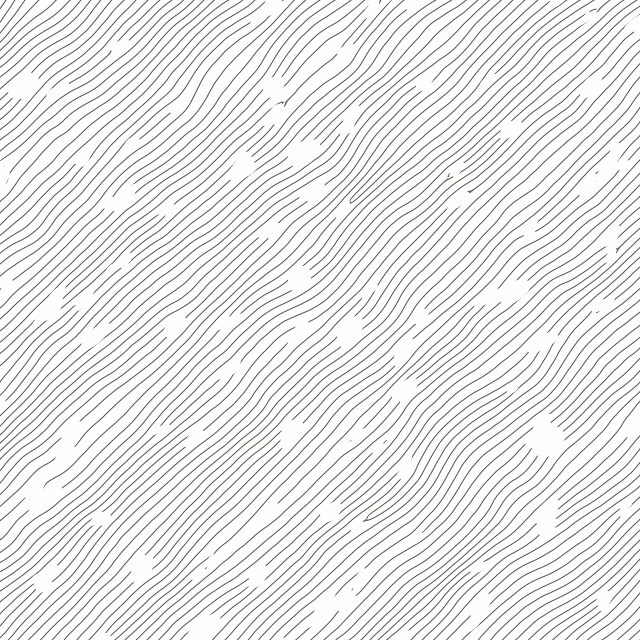
A WebGL 1 fragment shader for this pattern:

```glsl
precision highp float;

uniform vec2 u_resolution;

const float SPACING = 0.0131;
const float LINE_WIDTH = 0.0012;
const float CELLS = 9.5;

float hash(vec2 p) {
  return fract(sin(dot(p, vec2(127.1, 311.7))) * 43758.5453);
}

float noise(vec2 p) {
  vec2 i = floor(p);
  vec2 f = fract(p);
  f = f * f * f * (f * (f * 6.0 - 15.0) + 10.0);
  return mix(mix(hash(i), hash(i + vec2(1.0, 0.0)), f.x),
             mix(hash(i + vec2(0.0, 1.0)), hash(i + vec2(1.0, 1.0)), f.x), f.y);
}

// Stripe count across the strokes, bent by waves, kinks and fine tremor
float stripePhase(vec2 q) {
  float bend = 0.024 * noise(q * vec2(8.0, 11.0) + 20.0)
             + 0.012 * noise(q * 4.0 + 50.0)
             + 0.0065 * noise(q * vec2(19.0, 21.0) + 35.0)
             + 0.0008 * noise(q * 60.0 + 80.0);
  return (q.y + bend) / SPACING;
}

void main() {
  vec2 p = gl_FragCoord.xy / u_resolution.y;
  float pixel = 1.0 / u_resolution.y;

  // x runs along the strokes, y across them
  float angle = 0.75;
  mat2 toStroke = mat2(cos(angle), -sin(angle), sin(angle), cos(angle));
  vec2 q = toStroke * p;

  float e = 0.0008;
  float phase = stripePhase(q);
  vec2 slope = vec2(stripePhase(q + vec2(e, 0.0)) - phase,
                    stripePhase(q + vec2(0.0, e)) - phase) / e;

  // Scattered dislocations add or drop a stroke and open a ragged gap
  float stagger = 0.05 * (noise(vec2(q.x * 6.0, q.y * 80.0)) - 0.5);
  float ink = 1.0;
  for (int i = 0; i < 12; i++) {
    for (int j = 0; j < 12; j++) {
      vec2 cell = vec2(float(i), float(j)) - 1.0;
      vec2 jitter = 1.4 * vec2(hash(cell + 3.7), hash(cell + 9.2)) - 0.2;
      vec2 d = q - toStroke * ((cell + jitter) / CELLS);

      float turn = (mod(cell.x + cell.y, 2.0) * 2.0 - 1.0) / 6.2832;
      vec2 s = d * vec2(0.5, 1.0);
      phase += turn * atan(s.y, s.x);
      slope += turn * vec2(-s.y * 0.5, s.x) / (dot(s, s) + 0.00001);

      vec2 gap = mix(vec2(0.011, 0.006), vec2(0.028, 0.018), hash(cell + 15.4));
      float edge = length(vec2(d.x + stagger, d.y) / gap) - 1.0;
      ink *= clamp(edge * gap.x / pixel + 0.5, 0.0, 1.0);
    }
  }

  // Stroke coverage, filtered over one pixel
  float dist = (fract(phase) - 0.5) / length(slope);
  float soft = 0.72 * pixel;
  ink *= smoothstep(-soft, soft, dist + 0.5 * LINE_WIDTH)
       - smoothstep(-soft, soft, dist - 0.5 * LINE_WIDTH);

  vec3 paper = vec3(0.996);
  vec3 strokeColor = vec3(0.14, 0.125, 0.06);
  gl_FragColor = vec4(mix(paper, strokeColor, ink), 1.0);
}
```
